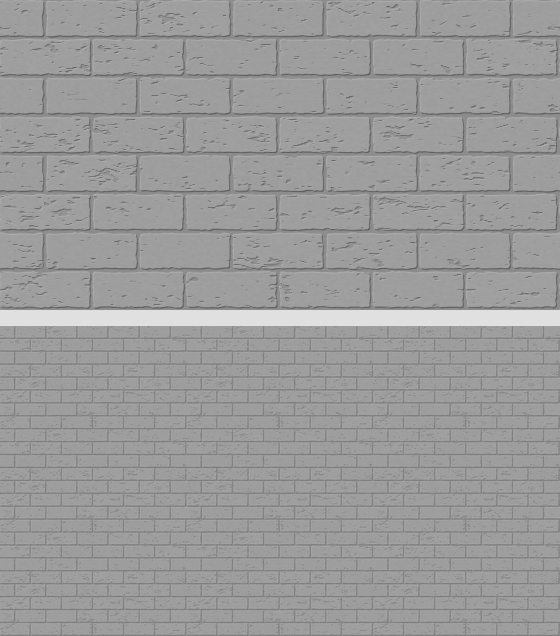
Top, the tile; bottom, the same tile 3 across and 3 down.
A Shadertoy shader for this texture:

```glsl
float hash(vec2 p) {
    vec3 q = fract(p.xyx * vec3(0.1031, 0.1030, 0.0973));
    q += dot(q, q.yzx + 33.33);
    return fract((q.x + q.y) * q.z);
}

// Value noise that wraps over the unit square
float noise(vec2 uv, vec2 period) {
    vec2 p = uv * period, i = floor(p), f = p - i;
    f = f * f * (3.0 - 2.0 * f);
    vec2 a = mod(i, period), b = mod(i + 1.0, period);
    return mix(mix(hash(a), hash(vec2(b.x, a.y)), f.x),
               mix(hash(vec2(a.x, b.y)), hash(b), f.x), f.y);
}

// Running bond: 6 bricks across, 8 courses, every other one shifted by half
vec2 brickGrid(vec2 uv) {
    vec2 grid = uv * vec2(6.0, 8.0) + vec2(0.021, -0.03);
    grid.x += 0.5 * mod(floor(grid.y), 2.0);
    return grid;
}

float brickId(vec2 uv) {
    return hash(mod(floor(brickGrid(uv)), vec2(6.0, 8.0)) + 17.0);
}

// Signed distance to a brick with ragged edges, in course heights
float brickDistance(vec2 uv) {
    vec2 p = (fract(brickGrid(uv)) - 0.5) * vec2(2.4, 1.0);
    float ragged = 0.035 * (noise(uv, vec2(54.0, 40.0)) - 0.5)
                 + 0.025 * (noise(uv, vec2(150.0, 96.0)) - 0.5);
    vec2 q = abs(p) - vec2(1.155, 0.452) + 0.06;
    return length(max(q, 0.0)) + min(max(q.x, q.y), 0.0) - 0.06 + ragged;
}

float brickMask(vec2 uv) {
    float soft = max(0.022, 4.0 / iResolution.y);
    return 1.0 - smoothstep(-soft, soft, brickDistance(uv));
}

// Short, mostly level cracks gathered in patches
float cracks(vec2 uv) {
    vec2 w = uv + vec2(0.0, 0.016 * (noise(uv, vec2(42.0, 24.0)) - 0.5));
    float streak = 0.65 * noise(w, vec2(72.0, 128.0))
                 + 0.35 * noise(w, vec2(150.0, 240.0));
    float cluster = noise(uv, vec2(24.0, 32.0)) - 0.5;
    return smoothstep(0.71, 0.88, streak + 0.35 * cluster + 0.08 * (brickId(uv) - 0.5));
}

float relief(vec2 uv) {
    return brickMask(uv) * (1.0 - 0.7 * cracks(uv));
}

void mainImage(out vec4 fragColor, in vec2 fragCoord) {
    vec2 uv = fragCoord / iResolution.xy;
    float mask = brickMask(uv);

    // Mortar and brick face
    float tone = mix(0.55, 0.62, mask);
    tone += 0.008 * (brickId(uv) - 0.5) * mask;
    tone += 0.018 * (noise(uv, vec2(180.0, 200.0)) - 0.5);
    tone -= 0.05 * cracks(uv) * mask;

    // Light from the upper left: deep shadows, faint highlights
    float slope = relief(uv) - relief(uv + vec2(-0.0016, 0.0034));
    tone += 0.06 * max(slope, 0.0) - 0.2 * max(-slope, 0.0);

    fragColor = vec4(vec3(tone), 1.0);
}
```
